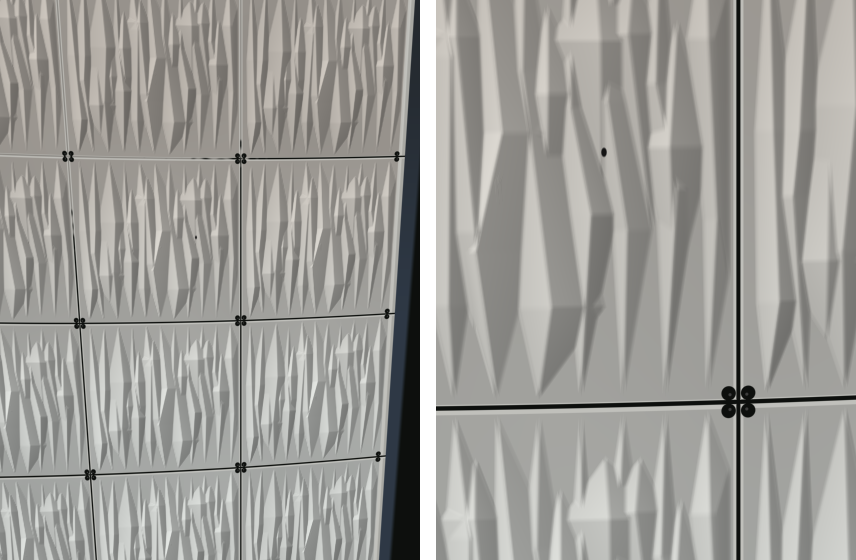
Left, the full canvas; right, a detail of the centre.
A Shadertoy shader for this pattern:

```glsl
// Wall of pleated relief panels with dark seams, corner clips and a dark frame at right.

const float LANES = 11.0;       // main pleats per panel
const float FRAME_START = 1.03; // wall coordinate where the frame begins

vec4 hash4(float n) {
    return fract(sin(n * vec4(12.99, 78.23, 37.72, 93.99) + vec4(0.3, 1.7, 2.9, 4.1)) * 4375.85);
}

vec2 gradient(vec2 cell) {
    float a = 6.2832 * hash4(dot(cell, vec2(1.31, 7.17))).x;
    return vec2(cos(a), sin(a));
}

float gradientNoise(vec2 p) {
    vec2 i = floor(p), f = fract(p);
    vec2 e = vec2(1.0, 0.0);
    vec2 b = f * f * f * (f * (f * 6.0 - 15.0) + 10.0);
    float lower = mix(dot(gradient(i), f), dot(gradient(i + e), f - e), b.x);
    float upper = mix(dot(gradient(i + e.yx), f - e.yx), dot(gradient(i + 1.0), f - 1.0), b.x);
    return mix(lower, upper, b.y);
}

float fill(float dist, float aa) {
    return 1.0 - smoothstep(-aa, aa, dist);
}

// Piecewise linear curve with two inner knots
float polyline(float t, vec2 knots, vec4 v) {
    if (t < knots.x) return mix(v.x, v.y, t / knots.x);
    if (t < knots.y) return mix(v.y, v.z, (t - knots.x) / (knots.y - knots.x));
    return mix(v.z, v.w, (t - knots.y) / (1.0 - knots.y));
}

// One pleat: a wandering ridge with a different slope on each side
float pleat(vec2 s, float id) {
    vec4 a = hash4(id + 3.0), b = hash4(id + 61.0);
    bool minor = mod(id, 2.0) > 0.5;
    vec2 knots = vec2(mix(0.2, 0.47, a.x), mix(0.53, 0.82, a.y));
    vec2 sway = (vec2(a.z, a.w) - 0.5) * 0.75;
    vec2 peak = mix(vec2(0.45), vec2(1.05), b.xy);
    float ends = minor ? -0.7 : 0.0;
    if (minor) peak *= vec2(step(0.4, b.x), step(0.4, b.y));
    float ridge = 0.5 * id + 0.5 + polyline(s.y, knots, vec4(0.0, sway, 0.0));
    float crest = polyline(s.y, knots, vec4(ends, peak, ends));
    float x = s.x - ridge;
    return crest - abs(x) * mix(0.65, 2.0, x < 0.0 ? b.z : b.w);
}

// Panel height: the upper envelope of nearby pleats, flat at the border
float relief(vec2 s) {
    float height = 0.0;
    float nearest = floor(2.0 * s.x - 0.5);
    for (int k = -3; k <= 3; k++) {
        float id = nearest + float(k);
        if (id >= 0.0 && id <= 2.0 * LANES - 2.0) height = max(height, pleat(s, id));
    }
    return max(0.0, min(height, 2.0 * min(s.x, LANES - s.x)));
}

float reliefShade(vec2 s) {
    vec2 e = vec2(0.07, 0.008);
    float dx = (relief(s + vec2(e.x, 0.0)) - relief(s - vec2(e.x, 0.0))) / (2.0 * e.x);
    float dy = (relief(s + vec2(0.0, e.y)) - relief(s - vec2(0.0, e.y))) / (2.0 * e.y);
    return 1.0 + 0.26 * dx / sqrt(1.0 + dx * dx) + 0.018 * clamp(dy, -4.0, 4.0)
         + 0.07 * (relief(s) - 0.45);
}

// Column and row of the wall in perspective; p.y runs downward
vec2 wallCoords(vec2 p, float columnWidth) {
    float u = (p.x - 0.43) / columnWidth;
    float y = p.y + 0.03 * (p.y - 0.28) * u + 0.004 * u * u;
    float row = (0.3294 - sqrt(0.1085 - 0.0536 * (y + 0.0326))) / 0.0268;
    return vec2(u, row);
}

vec3 panelColor(vec2 wall, vec2 p) {
    vec2 s = (fract(wall) - 0.02) / 0.96 * vec2(LANES, 1.0);
    vec3 tone = mix(vec3(0.615, 0.595, 0.57), vec3(0.665, 0.675, 0.665), smoothstep(0.15, 0.85, p.y));
    float cellTone = 1.0 + 0.03 * (hash4(dot(floor(wall), vec2(3.1, 5.7))).x - 0.5);
    float mottling = 1.0 + 0.05 * gradientNoise(p * 5.0);
    return tone * reliefShade(s) * cellTone * mottling;
}

// Seams: pale lips, with a dark gap that opens toward the lower right
vec3 addSeams(vec3 col, vec2 wall, vec2 offset, float aa) {
    float wear = 0.35 * gradientNoise(wall * 17.0);
    float opened = smoothstep(0.86, 1.06, wall.y + 0.45 * wall.x + wear);
    float outer = step(0.5, round(wall.x));
    vec2 d = abs(offset);
    float lip = max(fill(d.x - 0.003, aa), fill(abs(offset.y - 0.001) - 0.003, aa));
    col = mix(col, vec3(0.79, 0.79, 0.77), 0.75 * lip);
    float gap = max(fill(d.x - 0.0012, aa) * (1.0 - outer), fill(d.y - 0.0013, aa));
    return mix(col, mix(vec3(0.55, 0.54, 0.52), vec3(0.05, 0.06, 0.05), opened), gap);
}

// Four round heads joined in pairs; only the left pair at the outer edge
vec3 addClips(vec3 col, vec2 offset, bool outer, float aa) {
    vec2 c = abs(offset) - vec2(0.0058, 0.0052);
    float heads = length(c) - 0.0043;
    float link = max(abs(c.x) - 0.0016, c.y);
    float shown = outer ? fill(offset.x, aa) : 1.0;
    col = mix(col, vec3(0.05, 0.06, 0.05), fill(min(heads, link), aa) * shown);
    return mix(col, vec3(0.24), fill(length(c + 0.0008) - 0.0009, aa) * shown);
}

void mainImage(out vec4 fragColor, in vec2 fragCoord) {
    float aa = 0.8 / iResolution.y;
    vec2 p = fragCoord / iResolution.y;
    p.y = 1.0 - p.y;
    float columnWidth = p.x < 0.43 ? 0.328 - 0.07 * p.y : 0.302 - 0.0625 * p.y;
    vec2 wall = wallCoords(p, columnWidth);
    vec2 offset = (wall - round(wall)) * vec2(columnWidth, 0.3294 - 0.0268 * wall.y);

    vec3 col = panelColor(wall, p);
    col = mix(col, vec3(0.66, 0.66, 0.64), fill((1.0 - wall.x) * columnWidth, aa));
    col = addSeams(col, wall, offset, aa);
    col = mix(col, vec3(0.08), fill(length((p - vec2(0.35, 0.424)) * vec2(1.0, 0.6)) - 0.0016, aa)); // chip

    // Frame and unlit room beyond it
    vec3 frame = mix(vec3(0.14, 0.16, 0.18), vec3(0.18, 0.22, 0.27), smoothstep(0.0, 0.6, p.y));
    col = mix(col, frame, fill((FRAME_START - wall.x) * columnWidth, aa));
    col = mix(col, vec3(0.05, 0.06, 0.05), fill(0.697 + 0.075 * (1.0 - p.y) - p.x, 0.003 + aa));
    col = addClips(col, offset, wall.x > 0.5, aa);
    fragColor = vec4(col, 1.0);
}
```
